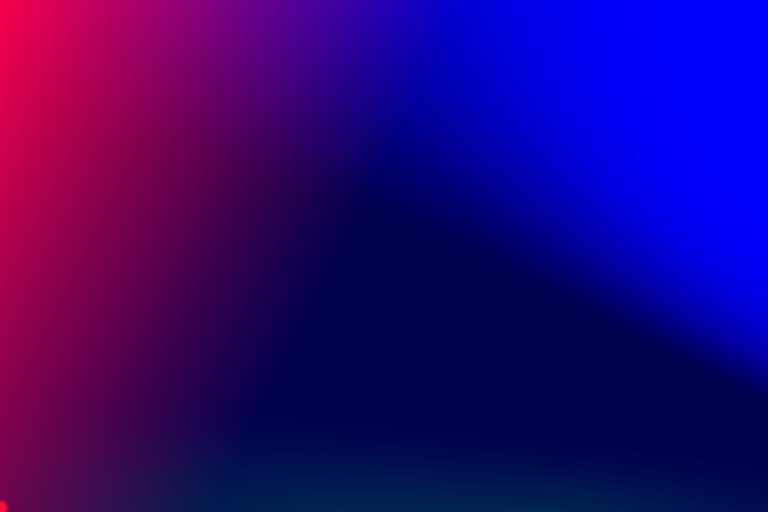
A Shadertoy shader for this background:

```glsl
const vec3 NAVY = vec3(0.0, 0.0, 0.305);
const vec3 CRIMSON = vec3(0.97, 0.0, -0.01);
const vec3 BLUE_GAIN = vec3(0.0, 0.0, 0.71);
const vec3 TEAL_GAIN = vec3(0.0, 0.17, 0.01);
const vec3 SPOT = vec3(0.96, 0.05, 0.25);

const vec2 FOLD = vec2(0.482, 0.41);        // bend of the blue edge, from top left
const vec2 FOLD_SLOPES = vec2(0.375, 0.735); // edge slope left and right of it
const float FOLD_ROUNDING = 0.04;
const vec2 BLUE_WIDTHS = vec2(0.31, 0.13);  // softness of the edge, left and right
const float BLUE_POWER = 1.3;
const vec2 RED_REACH = vec2(0.612, -0.333); // reach at the top, change downwards
const float RED_FADE = 0.57;
const float RED_POWER = 1.08;
const vec2 TEAL_EDGE = vec2(0.72, 0.16);    // height at left, change rightwards
const vec2 SPOT_CENTRE = vec2(0.0, 0.992);
const float SPOT_RADIUS = 0.014;
const float HALF_PI = 1.5707963;

// Strength of the blue field above a softly bent edge
float blueField(vec2 p) {
    float dx = p.x - FOLD.x;
    float bend = 0.5 * (sqrt(dx * dx + FOLD_ROUNDING * FOLD_ROUNDING) + dx);
    float edge = FOLD.y + FOLD_SLOPES.x * dx
               + (FOLD_SLOPES.y - FOLD_SLOPES.x) * bend;
    float width = mix(BLUE_WIDTHS.x, BLUE_WIDTHS.y, smoothstep(0.4, 1.0, p.x));
    float rise = max(edge - p.y, 0.0) / width;
    return sin(HALF_PI * p.x) * (1.0 - exp(-pow(rise, BLUE_POWER)));
}

// Red light from the left side, ending on a slanted line
float redField(vec2 p) {
    float reach = RED_REACH.x + RED_REACH.y * p.y;
    float ramp = max(1.0 - p.x / reach, 0.0);
    return pow(ramp, RED_POWER) * (1.0 - RED_FADE * p.y);
}

// Teal glow along the bottom
float tealField(vec2 p) {
    float rise = smoothstep(TEAL_EDGE.x + TEAL_EDGE.y * p.x, 1.06, p.y);
    float span = smoothstep(-0.15, 0.5, p.x)
               * (1.0 - 0.6 * smoothstep(0.72, 1.05, p.x));
    return rise * span;
}

void mainImage(out vec4 fragColor, in vec2 fragCoord) {
    vec2 p = fragCoord / iResolution.xy;
    p.y = 1.0 - p.y;

    vec3 color = NAVY
               + CRIMSON * redField(p)
               + BLUE_GAIN * blueField(p)
               + TEAL_GAIN * tealField(p);

    // Small bright spot in the lower left corner
    vec2 offset = p - SPOT_CENTRE;
    offset.x *= iResolution.x / iResolution.y;
    float spot = 1.0 - smoothstep(0.6 * SPOT_RADIUS, 1.4 * SPOT_RADIUS, length(offset));
    color = mix(color, SPOT, spot);

    fragColor = vec4(clamp(color, 0.0, 1.0), 1.0);
}
```
